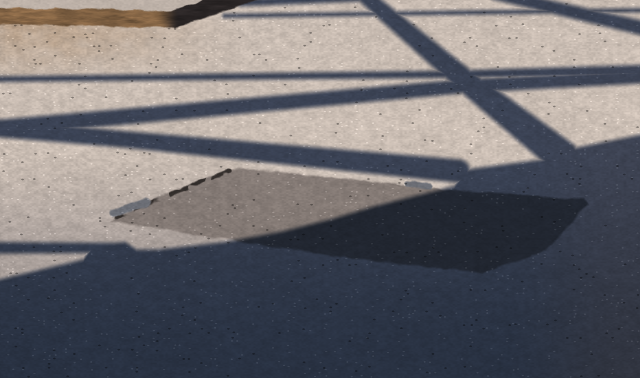
A WebGL 2 fragment shader for this texture:

```glsl
#version 300 es
precision highp float;
uniform vec2 u_resolution;
out vec4 fragColor;

#define CANVAS vec2(7.68, 4.53)
#define LIT_FAR vec3(0.79, 0.74, 0.70)
#define LIT_NEAR vec3(0.67, 0.63, 0.61)
#define SHADE_FAR vec3(0.23, 0.26, 0.33)
#define SHADE_NEAR vec3(0.16, 0.195, 0.26)
#define PATCH_LIT vec3(0.52, 0.48, 0.46)
#define PATCH_SHADE vec3(0.13, 0.15, 0.19)
#define SAND vec3(0.67, 0.55, 0.43)
#define PENUMBRA 0.045
#define GRAIN 0.16

// Beam shadows: end points, then half widths at both ends
const vec4 beams[12] = vec4[12](
  vec4(-0.2, 3.58, 5.4, 3.64), vec4(5.4, 3.64, 7.9, 3.69),
  vec4(-0.2, 2.98, 5.6, 3.50), vec4(5.6, 3.50, 7.9, 3.62),
  vec4(-0.2, 3.01, 1.5, 2.86), vec4(1.5, 2.86, 5.5, 2.48),
  vec4(4.35, 4.6, 5.6, 3.55), vec4(5.6, 3.55, 6.75, 2.65),
  vec4(2.7, 4.34, 7.9, 4.41), vec4(5.95, 4.6, 7.9, 4.15),
  vec4(2.9, 4.5, 4.4, 4.56), vec4(-0.2, 1.56, 1.4, 1.56));
const vec2 beamWidths[12] = vec2[12](
  vec2(0.035, 0.045), vec2(0.045, 0.07), vec2(0.10, 0.085), vec2(0.085, 0.08),
  vec2(0.11, 0.10), vec2(0.10, 0.14), vec2(0.09, 0.14), vec2(0.14, 0.20),
  vec2(0.025), vec2(0.07, 0.09), vec2(0.045), vec2(0.07, 0.06));

// Upper outline of the large foreground shadow
const vec2 ridge[15] = vec2[15](
  vec2(-0.1, 1.16), vec2(1.0, 1.42), vec2(1.12, 1.60), vec2(1.5, 1.63),
  vec2(1.64, 1.54), vec2(1.9, 1.54), vec2(2.7, 1.63), vec2(3.4, 1.76),
  vec2(4.0, 1.91), vec2(4.5, 2.06), vec2(5.45, 2.30), vec2(5.6, 2.50),
  vec2(6.5, 2.62), vec2(6.9, 2.76), vec2(7.8, 2.94));

// Outline of the repaired patch
const vec2 outline[12] = vec2[12](
  vec2(1.33, 1.88), vec2(1.85, 2.15), vec2(2.70, 2.49), vec2(3.0, 2.52),
  vec2(4.0, 2.41), vec2(5.48, 2.25), vec2(7.0, 2.14), vec2(7.06, 2.08),
  vec2(6.55, 1.53), vec2(5.8, 1.26), vec2(4.3, 1.42), vec2(2.9, 1.63));

float hash(vec2 p) { return fract(sin(dot(p, vec2(127.1, 311.7))) * 43758.5453); }

float noise(vec2 p) {
  vec2 i = floor(p), f = fract(p);
  f = f * f * (3.0 - 2.0 * f);
  return mix(mix(hash(i), hash(i + vec2(1, 0)), f.x),
             mix(hash(i + vec2(0, 1)), hash(i + vec2(1, 1)), f.x), f.y);
}

float fbm(vec2 p) {
  float sum = 0.0, amp = 0.5;
  for (int i = 0; i < 4; i++) { sum += amp * noise(p); p = p * 2.03 + 7.1; amp *= 0.5; }
  return sum;
}

float segment(vec2 p, vec2 a, vec2 b, vec2 w) {
  vec2 ab = b - a;
  float h = clamp(dot(p - a, ab) / dot(ab, ab), 0.0, 1.0);
  return length(p - a - ab * h) - mix(w.x, w.y, h);
}

float patchDistance(vec2 p) {
  float d = 1e3, side = 1.0;
  for (int i = 0, j = 11; i < 12; j = i++) {
    vec2 a = outline[i], b = outline[j], e = b - a;
    d = min(d, segment(p, a, b, vec2(0.0)));
    bool up = p.y >= a.y;
    if (up != (p.y >= b.y) && p.x < a.x + e.x * (p.y - a.y) / e.y) side = -side;
  }
  return d * side;
}

float shadow(vec2 p) {
  float top = ridge[0].y;
  for (int i = 1; i < 15; i++) {
    float t = clamp((p.x - ridge[i - 1].x) / (ridge[i].x - ridge[i - 1].x), 0.0, 1.0);
    top += t * (ridge[i].y - ridge[i - 1].y);
  }
  float s = smoothstep(PENUMBRA, -PENUMBRA, p.y - top);
  for (int i = 0; i < 12; i++) {
    float d = segment(p, beams[i].xy, beams[i].zw, beamWidths[i]);
    s = max(s, smoothstep(PENUMBRA, -PENUMBRA, d));
  }
  return s;
}

// Scattered stones: one dot per cell, kept when rare enough
float stones(vec2 p, float share) {
  vec2 c = floor(p);
  vec2 q = fract(p) - 0.3 - 0.4 * vec2(hash(c + 3.1), hash(c + 8.7));
  return step(1.0 - share, hash(c)) * smoothstep(0.3, 0.1, length(q));
}

void main() {
  vec2 p = gl_FragCoord.xy / u_resolution * CANVAS;
  vec2 ground = p * vec2(1.0, 1.5);
  vec2 rough = p + 0.05 * (vec2(fbm(p * 9.0), fbm(p * 9.0 + 40.0)) - 0.47);
  float far = p.y / CANVAS.y;
  float s = shadow(p);

  // Road surface
  vec3 lit = mix(LIT_NEAR, LIT_FAR, smoothstep(0.32, 0.62, far));
  vec3 shade = mix(SHADE_NEAR, SHADE_FAR, smoothstep(0.0, 0.7, far));
  shade += vec3(0.03, 0.01, -0.01) * smoothstep(6.0, 7.6, p.x) * (1.0 - far);
  float dirt = smoothstep(3.2, 0.3, p.x) * smoothstep(3.4, 4.2, p.y);
  lit = mix(lit, SAND, dirt * (0.25 + 0.5 * fbm(ground * 6.0)));

  // Patch with crumbled rim and pale lip
  float d = patchDistance(rough);
  float inside = smoothstep(0.02, -0.02, d);
  lit = mix(lit, PATCH_LIT, inside);
  shade = mix(shade, PATCH_SHADE, inside);
  float lip = smoothstep(0.035, 0.0, segment(rough, vec2(2.9, 2.55), vec2(5.3, 2.31), vec2(0.025)));
  lit = mix(lit, LIT_FAR + 0.03, 0.7 * lip);
  float rim = smoothstep(0.025, 0.0, segment(rough, vec2(1.4, 1.93), vec2(2.75, 2.49), vec2(0.012)));
  lit = mix(lit, vec3(0.2, 0.18, 0.17), rim * smoothstep(0.25, 0.5, noise(p * 14.0)));
  float tar = min(segment(rough, vec2(1.36, 1.98), vec2(1.75, 2.1), vec2(0.04, 0.05)),
                  segment(rough, vec2(4.9, 2.33), vec2(5.15, 2.29), vec2(0.03)));
  lit = mix(lit, vec3(0.43, 0.44, 0.47), smoothstep(0.02, -0.01, tar));

  // Grain and stones
  vec3 color = mix(lit, shade, s);
  float grain = 0.6 * (noise(ground * 38.0) - 0.5) + fbm(ground * 12.0) - 0.47;
  color *= 1.0 + GRAIN * grain + 0.06 * (fbm(ground * 1.5) - 0.47);
  color += stones(ground * 16.0, 0.10) * mix(0.10, 0.07, s);
  color *= 1.0 - 0.35 * stones(ground * 13.0 + 5.0, 0.05 + 0.12 * dirt);

  // Curb: pale slab above a brown face that turns into shade
  float slabY = 4.44 - 0.02 * p.x + 0.34 * max(p.x - 2.05, 0.0);
  float faceY = 4.24 - 0.02 * p.x + 0.36 * max(p.x - 2.1, 0.0);
  vec3 face = mix(vec3(0.50, 0.38, 0.26), vec3(0.17, 0.15, 0.15), smoothstep(1.9, 2.15, p.x));
  face *= 0.65 + 0.75 * fbm(p * vec2(5.0, 22.0));
  color = mix(color, face, smoothstep(-0.015, 0.015, rough.y - faceY));
  color = mix(color, LIT_FAR * (0.94 + 0.1 * grain), smoothstep(-0.012, 0.012, rough.y - slabY));

  fragColor = vec4(color, 1.0);
}
```
